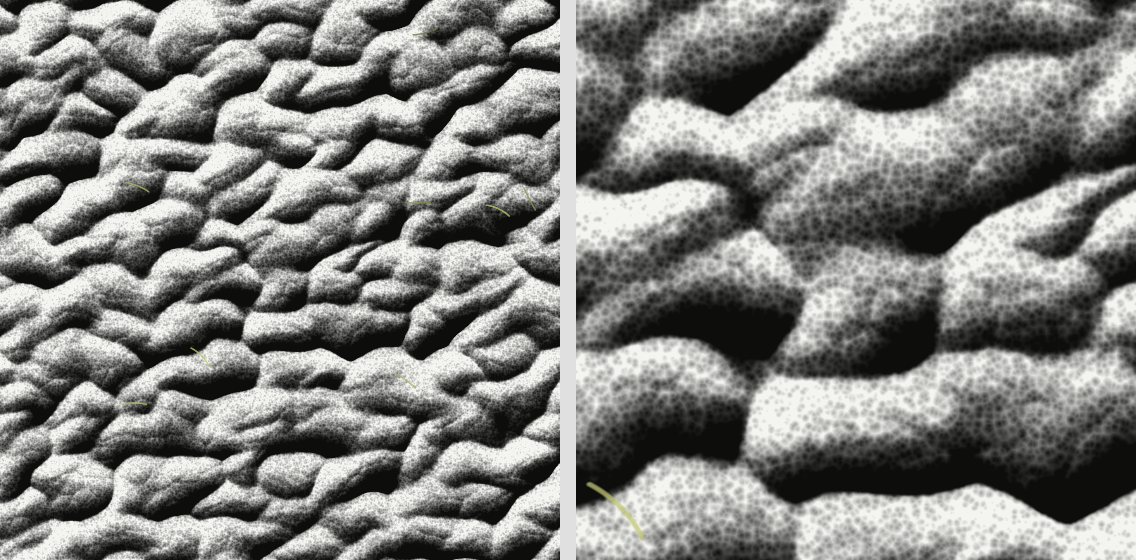
Left, the full canvas; right, a detail of the centre.
Reproduce this texture procedurally as a WebGL 1 fragment shader.

```glsl
precision highp float;
uniform vec2 u_resolution;

vec2 hash2(vec2 p) {
  return fract(sin(vec2(dot(p, vec2(127.1, 311.7)), dot(p, vec2(269.5, 183.3)))) * 43758.5);
}

vec2 rotate(vec2 p, float angle) {
  float c = cos(angle), s = sin(angle);
  return vec2(c * p.x + s * p.y, c * p.y - s * p.x);
}

// Distance to the nearest scattered cell point
float cellular(vec2 p) {
  vec2 cell = floor(p);
  float nearest = 4.0;
  for (int y = -1; y <= 1; y++) {
    for (int x = -1; x <= 1; x++) {
      vec2 id = cell + vec2(float(x), float(y));
      vec2 toPoint = id + hash2(id) - p;
      nearest = min(nearest, dot(toPoint, toPoint));
    }
  }
  return sqrt(nearest);
}

// Smooth union of bent, tilted domes: the loops of the pile
float pileHeight(vec2 p) {
  p += 0.007 * sin(p.yx * vec2(31.0, 23.0) + 2.0 * sin(p * 17.0));
  p += 0.003 * sin(p.yx * vec2(83.0, 71.0) + 1.3);
  vec2 grid = vec2(11.0, 16.0);
  vec2 cell = floor(p * grid);
  float sum = 0.0;
  for (int y = -2; y <= 2; y++) {
    for (int x = -1; x <= 1; x++) {
      vec2 id = cell + vec2(float(x), float(y));
      vec2 shape = hash2(id + 37.0);
      vec2 pose = hash2(id + 91.0);
      vec2 center = (id + 0.5 + 0.8 * (hash2(id) - 0.5)) / grid;
      vec2 q = rotate(p - center, 0.25 + 1.7 * (pose.x - 0.5) * abs(pose.x - 0.5) * 2.0);
      q.y += (7.0 * pose.y - 2.0) * q.x * q.x;
      q /= vec2(mix(0.046, 0.075, shape.x), mix(0.030, 0.043, shape.y));
      float dome = 1.0 - dot(q, q) + 0.5 * fract(pose.x * 7.0 + shape.y);
      sum += exp(6.0 * dome);
    }
  }
  float furrow = cellular(p * vec2(34.0, 42.0));
  return log(sum + 0.001) / 6.0 - 0.2 * furrow * furrow;
}

// Short stray fibre, bent around its middle
float fibre(vec2 p, float angle, float bend) {
  vec2 q = rotate(p, angle);
  q.y += bend * q.x * q.x;
  float d = length(vec2(max(abs(q.x) - 0.022, 0.0), q.y));
  return smoothstep(0.0024, 0.0006, d);
}

void main() {
  vec2 uv = gl_FragCoord.xy / u_resolution.y;
  vec2 toLight = normalize(vec2(-0.38, 1.0));

  // Raking light from the upper left
  float above = pileHeight(uv + toLight * 0.0025);
  float below = pileHeight(uv - toLight * 0.0025);
  float slope = (below - above) / 0.005;
  float facing = slope / 20.0;
  float light = 0.56 + 0.42 * facing / sqrt(1.0 + 0.7 * facing * facing);

  // Soft shadow cast by the loop on the light side
  float blocker = pileHeight(uv + toLight * 0.028);
  light -= 0.17 * clamp(blocker - 0.5 * (above + below), 0.0, 1.2);
  light += 0.04 * sin(uv.x * 5.0 + 1.5 * sin(uv.y * 6.0) + 1.0);

  // Woolly grain, weaker in the shadows
  float grain = 0.30 * (cellular(uv * 125.0 + 9.0) - 0.45)
              + 0.34 * (cellular(uv * 235.0) - 0.45);
  light += grain * smoothstep(-0.15, 0.5, light);
  light = clamp(light, 0.05, 0.96);
  vec3 color = light * vec3(0.995, 1.0, 0.99) - vec3(0.0, 0.0, 0.006);

  // A few stray green fibres
  for (int i = 0; i < 8; i++) {
    vec2 seed = hash2(vec2(float(i), 5.3));
    vec2 center = hash2(vec2(float(i), 17.9));
    vec3 straw = mix(vec3(0.38, 0.42, 0.27), vec3(0.76, 0.78, 0.46), seed.y);
    float cover = fibre(uv - center, 3.0 * seed.x - 1.7, 14.0 * (seed.y - 0.5));
    color = mix(color, straw, 0.75 * cover);
  }
  gl_FragColor = vec4(color, 1.0);
}
```
